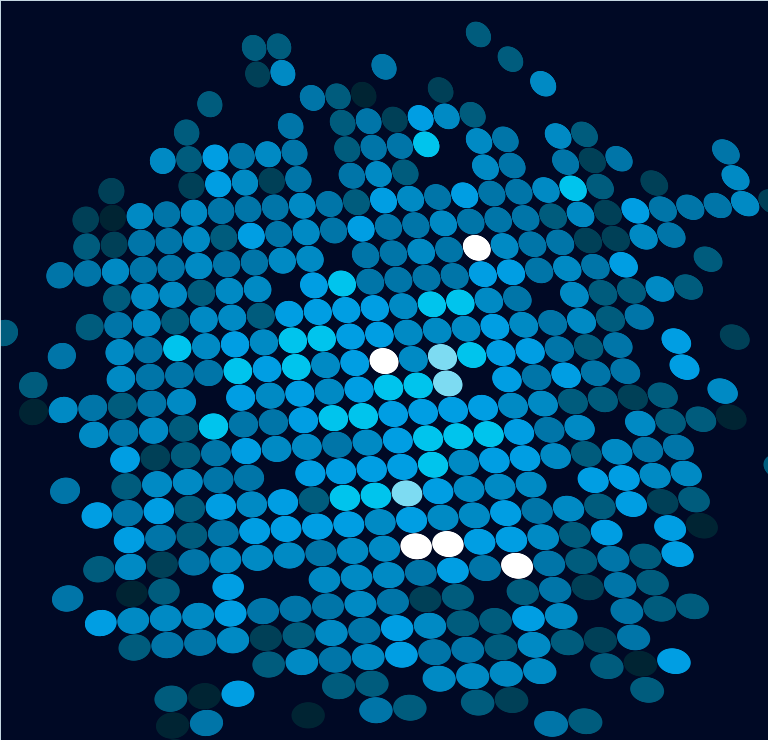
Reproduce this background procedurally as a WebGL 2 fragment shader.

```glsl
#version 300 es
precision highp float;
// Halftone glow: touching blue dots on a skewed, widening grid, bright in the middle, sparse at the rim.

uniform vec2 u_resolution;
out vec4 outColor;

const vec3 NIGHT = vec3(0.0, 0.036, 0.145);
const vec3 PALE_EDGE = vec3(0.80, 0.87, 0.91);

// Dot colours from faint to brightest
const vec3 TONES[10] = vec3[10](
  vec3(0.00, 0.14, 0.20), vec3(0.00, 0.25, 0.34),
  vec3(0.00, 0.36, 0.49), vec3(0.00, 0.46, 0.66),
  vec3(0.00, 0.54, 0.77), vec3(0.00, 0.62, 0.89),
  vec3(0.00, 0.77, 0.93), vec3(0.49, 0.86, 0.95),
  vec3(0.74, 0.91, 0.98), vec3(1.0));

float hash(vec2 p) {
  return fract(sin(dot(p, vec2(127.1, 311.7))) * 43758.5453);
}

// Bilinear grid: columns fan out towards the bottom
vec2 gridToCanvas(vec2 g) {
  return vec2(g.x * (0.0395 - 0.000485 * g.y) - 0.00621 * g.y,
              0.0121 + 0.03577 * g.y + g.x * (0.0027 - 0.000057 * g.y));
}

// Inverse of the grid by fixed-point steps
vec2 canvasToGrid(vec2 p) {
  vec2 g = vec2(0.0);
  for (int i = 0; i < 5; i++) {
    g.y = (p.y - 0.0121 - 0.0027 * g.x) / (0.03577 - 0.000057 * g.x);
    g.x = (p.x + 0.00621 * g.y) / (0.0395 - 0.000485 * g.y);
  }
  return g;
}

// Tone falls off with distance; the scatter grows towards the rim
vec3 dotColor(vec2 cell, float dist) {
  float scatter = hash(cell + 3.7) + hash(cell + 19.3) - 1.0;
  float level = 5.3 - 3.1 * dist + scatter * (1.7 + 1.7 * dist);
  float spark = hash(cell + 41.9);
  level += 2.0 * step(0.8, spark) * (1.0 - smoothstep(0.25, 0.45, dist));
  level += 6.0 * step(0.985, spark) * (1.0 - step(0.6, dist));
  level += 5.0 * exp(-3.0 * dot(cell, cell));
  return TONES[int(clamp(level + 0.5, 0.0, 9.0))];
}

void main() {
  float pixel = 1.0 / u_resolution.y;
  vec2 p = (gl_FragCoord.xy - 0.5 * u_resolution) * pixel;
  vec2 grid = canvasToGrid(p);
  vec2 cell = floor(grid + 0.5);

  // Measure from the glow centre, round for tone and boxier for density
  vec2 q = abs(gridToCanvas(cell) - vec2(0.008, -0.039)) / vec2(0.5, 0.485);
  float rim = pow(q.x * q.x * q.x + q.y * q.y * q.y, 1.0 / 3.0);
  float density = 0.97 * (1.0 - smoothstep(0.58, 1.12, rim));
  bool present = hash(cell + 7.1) < density || dot(cell, cell) < 0.5;

  // Circles in grid space become leaning ellipses
  float soft = 0.5 * pixel / 0.037;
  float disc = 1.0 - smoothstep(0.49 - soft, 0.49 + soft, length(grid - cell));
  vec3 color = mix(NIGHT, dotColor(cell, length(q)), present ? disc : 0.0);

  // Hairline along the top and left
  float border = min(gl_FragCoord.x, u_resolution.y - gl_FragCoord.y) * pixel;
  color = mix(color, PALE_EDGE, clamp((0.0013 - border) / pixel + 0.5, 0.0, 1.0));
  outColor = vec4(color, 1.0);
}
```
